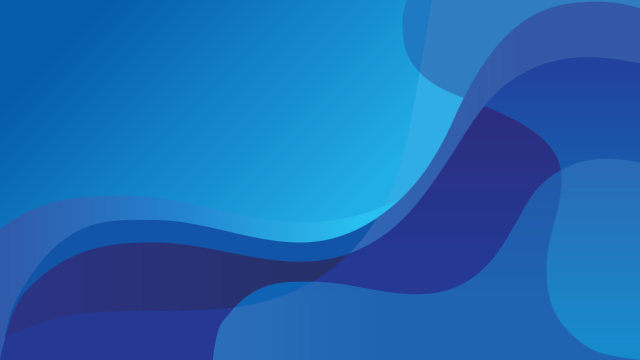
Reproduce this background procedurally as a Shadertoy shader.

```glsl
// Overlapping translucent blue waves sweeping across a diagonal sky gradient.

// Smooth curve through knots of (position, value, slope).
float curve(float x, vec3 k[8]) {
    float value = k[0].y;
    for (int i = 0; i < 7; i++) {
        vec3 a = k[i], b = k[i + 1];
        if (x < a.x) break;
        float w = b.x - a.x;
        float t = min((x - a.x) / w, 1.0), s = 1.0 - t;
        value = s * s * ((1.0 + 2.0 * t) * a.y + t * w * a.z)
              + t * t * ((1.0 + 2.0 * s) * b.y - s * w * b.z);
    }
    return value;
}

// Antialiased coverage, full where d is positive.
float cover(float d) {
    return clamp(0.5 + d / max(fwidth(d), 1e-5), 0.0, 1.0);
}

// Horizontal blend between two colours.
vec3 ramp(vec3 a, vec3 b, float from, float to, float x) {
    return mix(a, b, clamp((x - from) / (to - from), 0.0, 1.0));
}

void mainImage(out vec4 fragColor, in vec2 fragCoord) {
    // The canvas spans 7.68 by 4.32 units.
    vec2 p = fragCoord / iResolution.xy * vec2(7.68, 4.32);

    // Wave coverages: each fills everything below its curve.
    float mist = cover(curve(p.x, vec3[8](
        vec3(0.0, 1.57, 0.8), vec3(0.6, 1.88, 0.3), vec3(1.45, 1.97, 0.0),
        vec3(2.5, 1.83, -0.22), vec3(3.0, 1.72, -0.2), vec3(3.65, 1.65, 0.0),
        vec3(4.3, 1.74, 0.27), vec3(4.95, 2.02, 0.6))) - p.y);
    float ribbon = cover(curve(p.x, vec3[8](
        vec3(0.0, -0.1, 8.0), vec3(0.25, 0.82, 1.75), vec3(1.85, 1.68, 0.0),
        vec3(3.6, 1.41, 0.0), vec3(4.6, 1.76, 0.75), vec3(5.45, 2.9, 2.25),
        vec3(7.2, 4.3, 0.0), vec3(7.68, 4.22, -0.3))) - p.y);
    float deep = cover(curve(p.x, vec3[8](
        vec3(0.0, 0.0, 5.0), vec3(0.35, 0.87, 1.0), vec3(1.85, 1.41, 0.0),
        vec3(3.6, 1.18, 0.0), vec3(4.7, 1.57, 0.8), vec3(5.55, 2.67, 1.6),
        vec3(6.05, 3.29, 0.78), vec3(7.68, 3.56, -0.2))) - p.y);
    float front = cover(curve(p.x, vec3[8](
        vec3(2.54, -0.1, 9.0), vec3(2.72, 0.52, 1.3), vec3(3.75, 0.94, 0.0),
        vec3(4.98, 0.79, 0.0), vec3(5.9, 1.2, 1.15), vec3(6.3, 1.84, 1.8),
        vec3(6.7, 2.26, 0.6), vec3(7.68, 2.37, -0.2))) - p.y);

    // Wide veil below the long arc that climbs to the top edge.
    float veil = cover(curve(p.x, vec3[8](
        vec3(0.0, 0.24, 0.5), vec3(1.0, 0.56, 0.1), vec3(2.0, 0.59, 0.02),
        vec3(3.3, 0.74, 0.33), vec3(4.15, 1.24, 0.95), vec3(4.6, 1.84, 1.9),
        vec3(4.9, 2.72, 4.5), vec3(5.2, 4.4, 5.0))) - p.y);

    // Curtain to the right of a winding vertical curve.
    float curtain = cover(p.x - curve(p.y, vec3[8](
        vec3(0.0, 7.68, -8.0), vec3(0.19, 7.0, -1.35), vec3(1.12, 6.56, 0.0),
        vec3(2.17, 6.74, 0.0), vec3(3.05, 5.8, -2.6), vec3(3.35, 5.15, -1.3),
        vec3(4.07, 4.83, 0.0), vec3(4.32, 4.88, 0.3))));

    // Sky, tinted by veil and curtain.
    vec3 sky = ramp(vec3(0.02, 0.36, 0.67), vec3(0.13, 0.68, 0.90), -3.0, 2.4, p.x - p.y);
    sky = mix(sky, vec3(0.19, 0.68, 0.90), veil);
    vec3 skyCurtain = mix(vec3(0.12, 0.48, 0.77), vec3(0.19, 0.49, 0.76), veil);
    vec3 color = mix(sky, skyCurtain, curtain);

    // Bright mist band.
    vec3 mistColor = ramp(vec3(0.19, 0.35, 0.67), vec3(0.14, 0.50, 0.80), 0.0, 2.0, p.x);
    mistColor = ramp(mistColor, vec3(0.16, 0.75, 0.94), 2.0, 4.3, p.x);
    color = mix(color, mistColor, mist * (1.0 - step(4.95, p.x)));

    // Narrow ribbon.
    vec3 ribbonLit = ramp(vec3(0.19, 0.40, 0.71), vec3(0.20, 0.35, 0.65), 4.4, 6.2, p.x);
    color = mix(color, mix(vec3(0.07, 0.33, 0.66), ribbonLit, veil), ribbon);

    // Deep indigo body.
    vec3 shade = ramp(vec3(0.17, 0.20, 0.52), vec3(0.15, 0.19, 0.42), 0.4, 3.4, p.x);
    vec3 indigo = ramp(vec3(0.14, 0.22, 0.58), vec3(0.17, 0.18, 0.50), 1.2, 2.9, p.y);
    vec3 cobalt = ramp(vec3(0.09, 0.36, 0.68), vec3(0.13, 0.26, 0.62), 2.2, 3.5, p.y);
    color = mix(color, mix(mix(shade, indigo, veil), cobalt, curtain), deep);

    // Front wave.
    vec3 swell = ramp(vec3(0.17, 0.43, 0.72), vec3(0.12, 0.39, 0.70), 2.7, 4.6, p.x);
    swell = ramp(swell, vec3(0.13, 0.35, 0.67), 0.7, 2.2, p.y);
    swell = mix(vec3(0.06, 0.39, 0.71), swell, veil);
    vec3 pool = ramp(vec3(0.09, 0.54, 0.80), vec3(0.16, 0.42, 0.71), 0.2, 2.3, p.y);
    color = mix(color, mix(swell, pool, curtain), front);

    fragColor = vec4(color, 1.0);
}
```
